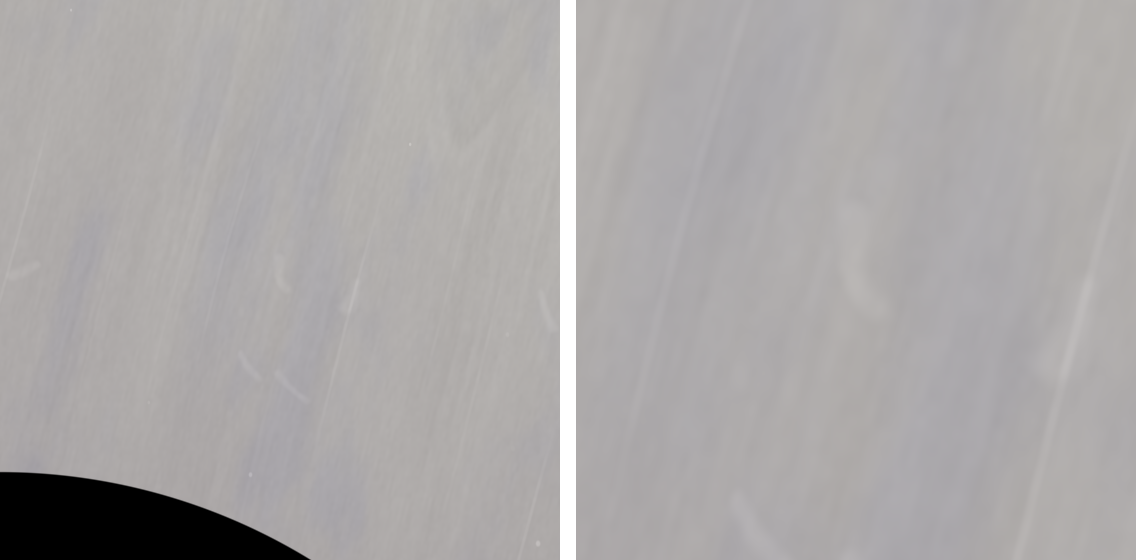
Left, the full canvas; right, a detail of the centre.
Reproduce this texture procedurally as a WebGL 2 fragment shader.

```glsl
#version 300 es
precision highp float;
// Pale, whitewashed wood under soft light, with a black disc rising at the lower left.
// Grain is value noise stretched along a leaning axis, with nested arches, cloudy
// tint, thin pale scratches, short smears and a few bright specks laid over it.
uniform vec2 u_resolution;
out vec4 fragColor;

#define WOOD_COOL vec3(0.664, 0.647, 0.648)
#define WOOD_WARM vec3(0.714, 0.704, 0.690)
#define BLUE_TINT vec3(-0.022, -0.018, 0.002)
#define GRAIN_AXIS normalize(vec2(0.26, 0.966))
#define GRAIN_STRENGTH 0.022
#define PORE_STRENGTH 0.014
#define ARCH_STRENGTH 0.016
#define SCRATCH_STRENGTH 0.026
#define DISC_CENTER vec2(0.0, -0.903)
#define DISC_RADIUS 1.06

float hash(vec2 p) {
  return fract(sin(dot(p, vec2(127.1, 311.7))) * 43758.5453);
}

float noise(vec2 p) {
  vec2 cell = floor(p), f = fract(p);
  f = f * f * (3.0 - 2.0 * f);
  return mix(mix(hash(cell), hash(cell + vec2(1, 0)), f.x),
             mix(hash(cell + vec2(0, 1)), hash(cell + vec2(1, 1)), f.x), f.y);
}

float fbm(vec2 p) {
  float sum = 0.0, weight = 0.5;
  for (int i = 0; i < 4; i++) {
    sum += weight * noise(p);
    p = p * 2.03 + 17.3;
    weight *= 0.5;
  }
  return sum / 0.9375;
}

float segmentDistance(vec2 p, vec2 a, vec2 b) {
  vec2 ab = b - a;
  return length(p - a - ab * clamp(dot(p - a, ab) / dot(ab, ab), 0.0, 1.0));
}

// x runs across the grain, y along it
vec2 toGrain(vec2 p) {
  vec2 axis = GRAIN_AXIS;
  return vec2(dot(p, vec2(axis.y, -axis.x)), dot(p, axis));
}

// Long fibres, patchy in strength
float fibres(vec2 g) {
  float broad = noise(vec2(g.x * 34.0, g.y * 1.8)) - 0.5;
  float fine = noise(vec2(g.x * 105.0, g.y * 3.5) + 9.0) - 0.5;
  float patches = smoothstep(0.3, 0.7, noise(g * vec2(7.0, 2.5) + 31.0));
  return broad * 0.55 + fine * mix(0.3, 1.0, patches);
}

// Nested V-shaped growth rings opening upward
float arches(vec2 p) {
  vec2 g = toGrain(p - vec2(0.81, 0.70));
  float rise = g.y - 2.6 * sqrt(g.x * g.x + 0.0004);
  float rings = noise(vec2(rise * 28.0, g.x * 5.0)) - 0.5;
  float mask = smoothstep(0.13, 0.03, abs(g.x)) * smoothstep(-0.12, 0.08, g.y);
  return rings * mask;
}

// Thin pale lines along the grain
float scratches(vec2 g) {
  float sum = 0.0;
  for (int i = 0; i < 9; i++) {
    float id = float(i);
    float x = -0.13 + 0.12 * (id + 0.7 * hash(vec2(id, 3.0)));
    float mid = 0.25 + 0.5 * hash(vec2(id, 8.0));
    float bend = 0.012 * (noise(vec2(g.y * 3.0, id * 5.0)) - 0.5);
    float line = smoothstep(0.0045, 0.0005, abs(g.x - x - bend));
    float reach = smoothstep(0.28, 0.08, abs(g.y - mid));
    sum += line * reach * (0.3 + 0.7 * hash(vec2(id, 5.0)));
  }
  return sum;
}

// Short soft smears and small bright specks
float blemishes(vec2 p) {
  float sum = 0.0;
  vec2 wobble = 0.025 * (vec2(noise(p * 22.0), noise(p * 22.0 + 40.0)) - 0.5);
  for (int i = 0; i < 7; i++) {
    float id = float(i);
    vec2 at = vec2(hash(vec2(id, 21.0)), 0.1 + 0.5 * hash(vec2(id, 22.0)));
    float turn = mix(0.2, 2.6, hash(vec2(id, 23.0)));
    vec2 arm = 0.03 * vec2(cos(turn), sin(turn));
    float smear = smoothstep(0.012, 0.001, segmentDistance(p + wobble, at - arm, at + arm));
    vec2 spot = vec2(hash(vec2(id, 31.0)), hash(vec2(id, 32.0)));
    float size = mix(0.003, 0.007, hash(vec2(id, 33.0)));
    float speck = smoothstep(size, size * 0.3, length((p - spot) * vec2(1.2, 0.9)));
    sum += 0.028 * smear + 0.09 * speck * hash(vec2(id, 34.0));
  }
  return sum;
}

void main() {
  vec2 p = gl_FragCoord.xy / u_resolution;
  vec2 g = toGrain(p);
  g.x += 0.025 * (noise(g * vec2(3.0, 2.0)) - 0.5);

  // Warm light from the upper right, cloudy variation and bluish bands
  float cloud = fbm(g * vec2(7.0, 3.0) + 4.0) - 0.5;
  float light = 0.10 + 0.30 * p.x + 0.62 * p.y - 0.14 * p.x * (1.0 - p.y) + 0.55 * cloud;
  vec3 color = mix(WOOD_COOL, WOOD_WARM, clamp(light, 0.0, 1.15));
  float band = smoothstep(0.07, 0.0, abs(g.x - 0.255)) * smoothstep(0.5, 0.1, abs(g.y - 0.72));
  float tint = 0.7 * band + smoothstep(0.5, 0.8, fbm(g * vec2(9.0, 3.5) + 60.0));
  color += BLUE_TINT * tint;

  // Surface detail
  color += GRAIN_STRENGTH * fibres(g) * vec3(0.95, 1.0, 1.05);
  color += PORE_STRENGTH * (noise(vec2(g.x * 190.0, g.y * 50.0)) - 0.5);
  color += 0.008 * (noise(p * 130.0) - 0.5);
  color += 2.0 * ARCH_STRENGTH * arches(p);
  color += SCRATCH_STRENGTH * scratches(g) + blemishes(p);

  // Black disc with a smoothed rim
  float rim = length(p - DISC_CENTER) - DISC_RADIUS;
  float edge = 1.0 / u_resolution.y;
  color *= smoothstep(-edge, edge, rim);
  fragColor = vec4(color, 1.0);
}
```
